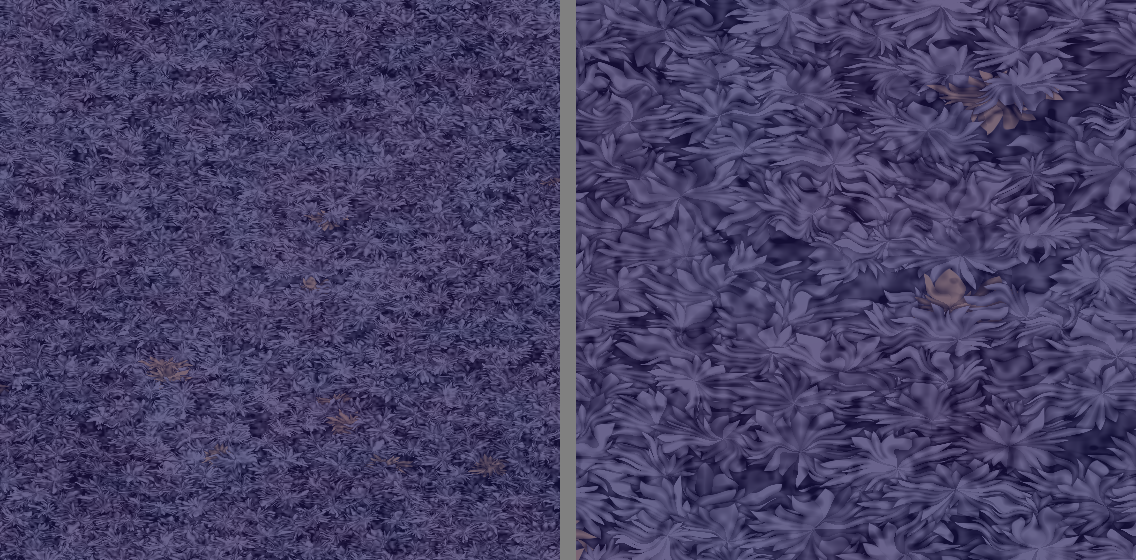
Left, the full canvas; right, a detail of the centre.
A Shadertoy shader for this texture:

```glsl
// Sine-free hash: three values in 0..1 per lattice point
vec3 hash3(vec2 p) {
    vec3 q = fract(p.xyx * vec3(0.1031, 0.1030, 0.0973));
    q += dot(q, q.yxz + 33.33);
    return fract((q.xxy + q.yzz) * q.zyx);
}

float valueNoise(vec2 p) {
    vec2 cell = floor(p), f = fract(p);
    f = f * f * (3.0 - 2.0 * f);
    float low = mix(hash3(cell).x, hash3(cell + vec2(1, 0)).x, f.x);
    float high = mix(hash3(cell + vec2(0, 1)).x, hash3(cell + vec2(1, 1)).x, f.x);
    return mix(low, high, f.y);
}

// Paints one fan of ragged blades over the pile behind it
void paintTuft(inout float tone, inout float warmth, vec2 offset, vec3 seed, vec2 id, float blur) {
    vec2 fromRoot = offset / mix(0.7, 1.1, seed.z) + vec2(0.0, 0.35);
    float radius = length(fromRoot);
    float fan = atan(fromRoot.x, fromRoot.y) * 3.0 + seed.x * 5.0;
    vec3 blade = hash3(id * 7.0 + vec2(floor(fan), 19.0));
    float side = abs(fract(fan) - 0.5);
    float edge = radius - mix(0.62, 1.1, blade.x) + side * 0.55;

    // Tight shadow on the blades behind, then the lit blade itself
    tone *= mix(0.42, 1.0, smoothstep(-0.05, 0.24, edge));
    float lit = 0.73 + 0.25 * (seed.y - 0.5) + 0.55 * (blade.y - 0.5)
              + 0.4 * radius - 1.0 * side * smoothstep(0.15, 0.6, radius);
    float cover = smoothstep(blur, -blur, edge);
    tone = mix(tone, lit, cover);
    warmth = mix(warmth, step(0.987, hash3(id + 71.0).y), cover);
}

void mainImage(out vec4 fragColor, in vec2 fragCoord) {
    vec2 uv = fragCoord / iResolution.y;

    // Wide, low cells whose rows wander and whose blades are bent
    vec2 grid = vec2(22.0, 44.0);
    vec2 p = uv * grid;
    p.y += 0.9 * valueNoise(uv * vec2(9.0, 14.0) + 5.0);
    p += 0.35 * (vec2(valueNoise(uv * 75.0 + 11.0), valueNoise(uv * 75.0 + 47.0)) - 0.5);
    vec2 cell = floor(p), f = fract(p);
    float blur = 30.0 / iResolution.y;

    // Upper rows lie behind lower rows
    float tone = 0.55 * valueNoise(uv * vec2(110.0, 140.0) + 90.0) + 0.1;
    float warmth = 0.0;
    for (int row = 2; row >= -2; row--) {
        for (int col = -2; col <= 2; col++) {
            vec2 neighbor = vec2(col, row);
            vec2 id = cell + neighbor + 40.0;
            vec3 seed = hash3(id);
            paintTuft(tone, warmth, f - neighbor - seed.xy, seed, id, blur);
        }
    }

    // Broad worn patches, fibre grain and dark specks between fibres
    tone += 0.24 * (valueNoise(uv * vec2(6.0, 10.0) + 30.0) - 0.5);
    tone += 0.6 * (valueNoise(uv * vec2(190.0, 215.0)) - 0.5);
    tone -= 0.4 * smoothstep(0.68, 0.95, valueNoise(uv * vec2(120.0, 170.0) + 15.0));
    tone = clamp(tone + 0.05, 0.0, 1.2);

    vec3 color = vec3(0.075, 0.053, 0.2) + vec3(0.28, 0.28, 0.29) * tone;

    // Violet drift and a few brownish tufts
    float drift = valueNoise(uv * vec2(14.0, 22.0) + 60.0) - 0.5;
    color += vec3(0.02, -0.01, -0.01) * drift;
    color += vec3(0.05, 0.0, -0.08) * warmth * tone;
    fragColor = vec4(color, 1.0);
}
```
